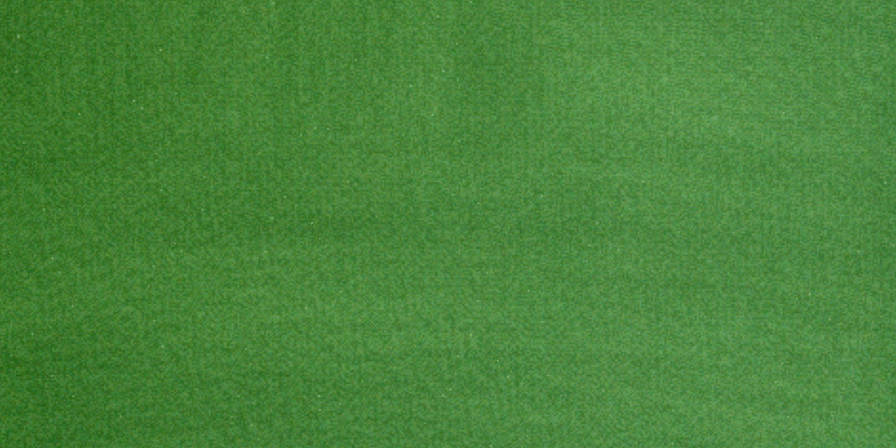
This texture is drawn by a WebGL 1 fragment shader. Its source:

```glsl
precision highp float;
// A wiped green chalkboard: a dark-to-light wash with broad smudges,
// steep wipe marks at the upper left, arched level marks elsewhere,
// then fine coloured grain and a few pale chalk specks.
uniform vec2 u_resolution;

float hash(vec2 p) {
  return fract(sin(dot(p, vec2(127.1, 311.7))) * 43758.5453);
}

float noise(vec2 p) {
  vec2 i = floor(p), f = fract(p);
  f = f * f * (3.0 - 2.0 * f);
  return mix(mix(hash(i), hash(i + vec2(1.0, 0.0)), f.x),
             mix(hash(i + vec2(0.0, 1.0)), hash(i + vec2(1.0, 1.0)), f.x), f.y);
}

// Layered noise centred on zero
float fbm(vec2 p) {
  float sum = 0.0, amp = 0.5;
  for (int i = 0; i < 4; i++) {
    sum += amp * (noise(p) - 0.5);
    p = p * 2.03 + 17.3;
    amp *= 0.55;
  }
  return sum;
}

// Soft elliptical smudge
float smudge(vec2 p, vec2 center, vec2 size) {
  vec2 d = (p - center) / size;
  return exp(-dot(d, d));
}

// Sparse round dots, one candidate per cell
float specks(vec2 p, float cells, float share) {
  vec2 g = p * cells, id = floor(g);
  vec2 center = 0.25 + 0.5 * vec2(hash(id + 3.1), hash(id + 8.7));
  float radius = 0.1 + 0.14 * hash(id + 5.9);
  float dotMask = 1.0 - smoothstep(radius * 0.4, radius * 1.4, length(fract(g) - center));
  return dotMask * step(1.0 - share, hash(id + 12.4)) * (0.4 + 0.6 * hash(id + 21.2));
}

void main() {
  vec2 p = gl_FragCoord.xy / u_resolution.y;

  // Broad wash and smudges, as a lightness offset
  float light = 0.062 * smoothstep(-0.1, 1.5, p.x) - 0.033;
  light -= 0.025 * smudge(p, vec2(0.1, 0.95), vec2(0.5, 0.35));
  light -= 0.030 * smudge(p, vec2(1.09, 0.86), vec2(0.09, 0.22));
  light -= 0.028 * smudge(p, vec2(0.0, 0.1), vec2(0.3, 0.3));
  light -= 0.016 * smudge(p, vec2(0.8, 0.08), vec2(0.7, 0.12));
  light += 0.016 * smudge(p, vec2(0.6, 0.35), vec2(0.5, 0.1));
  light += 0.012 * smudge(p, vec2(1.4, 0.78), vec2(0.3, 0.22));
  light -= 0.020 * smoothstep(1.9, 2.02, p.x);

  // Level wipe marks following a shallow arch
  float arch = p.y + 0.09 * (p.x - 0.85) * (p.x - 0.85);
  light -= 0.027 * smudge(vec2(p.x, arch), vec2(0.95, 0.49), vec2(0.6, 0.045));
  float level = 0.050 * fbm(vec2(p.x * 1.3, arch * 13.0))
              + 0.045 * fbm(vec2(p.x * 3.0 + 5.0, arch * 65.0));

  // Steep wipe marks, leaning to the right
  float lean = p.x - 0.16 * (p.y - 0.7) * smoothstep(0.2, 0.9, p.x);
  float steep = 0.055 * fbm(vec2(lean * 11.0, p.y * 1.6))
              + 0.050 * fbm(vec2(lean * 48.0, p.y * 2.5 + 9.0));
  float steepArea = smoothstep(0.60, 0.82, p.y + 0.06 * fbm(p * 4.0))
                  * (1.0 - smoothstep(1.0, 1.35, p.x));
  light += mix(level, steep, steepArea);
  light += 0.022 * fbm(p * 4.0 + 30.0);

  // Board colour, cooler toward the lower right
  float cool = smoothstep(-0.2, 1.9, p.x + 0.5 * (0.6 - p.y));
  vec3 color = vec3(0.285, 0.518, 0.207 + 0.040 * cool);
  color += light * vec3(1.0, 1.0, 0.85);

  // Fine grain: shared lightness plus slight tints
  vec2 g = p * 235.0;
  float grain = 0.115 * (noise(g) - 0.5) + 0.045 * (noise(g * 0.45 + 40.0) - 0.5);
  vec3 tint = vec3(noise(g * 0.8 + 71.0), noise(g * 0.8 + 133.0), noise(g * 0.8 + 197.0)) - 0.5;
  color += grain + tint * vec3(0.075, 0.030, 0.085);

  // Chalk specks
  float chalk = 0.55 * specks(p, 65.0, 0.025) + 0.25 * specks(p + 4.0, 110.0, 0.05);
  color = mix(color, vec3(0.62, 0.78, 0.56), chalk);

  gl_FragColor = vec4(color, 1.0);
}
```
